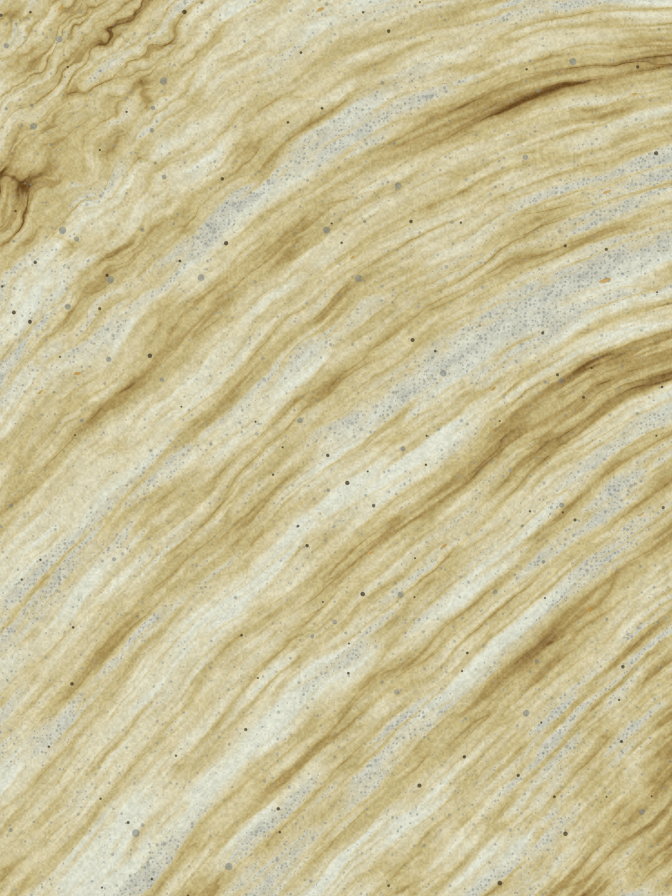
Write a WebGL 2 fragment shader that draws this texture.

```glsl
#version 300 es
precision highp float;
// Weathered cream stone with curving ochre streaks, grey pores and dark specks.

uniform vec2 u_resolution;
out vec4 fragColor;

const vec3 PALE = vec3(0.870, 0.880, 0.805);
const vec3 CREAM = vec3(0.860, 0.832, 0.700);
const vec3 SAND = vec3(0.815, 0.770, 0.605);
const vec3 OCHRE = vec3(0.770, 0.712, 0.505);
const vec3 TAN = vec3(0.680, 0.590, 0.370);
const vec3 BROWN = vec3(0.440, 0.320, 0.160);
const vec3 VEIL_GREY = vec3(0.775, 0.775, 0.710);
const vec3 PORE_GREY = vec3(0.560, 0.575, 0.560);
const vec3 SPECK_DARK = vec3(0.250, 0.220, 0.150);
const vec3 RUST = vec3(0.740, 0.530, 0.200);

const float STAIN_BASE = 0.32;      // overall amount of ochre
const float BAND_CONTRAST = 1.35;
const float VEIN_STRENGTH = 0.46;
const float STREAK_STRENGTH = 0.27;
const float FIBRE_STRENGTH = 0.42;
const float GRAIN_STRENGTH = 0.13;
const vec2 BAND_SCALE = vec2(2.4, 15.0);   // along, across the flow
const vec2 VEIN_SCALE = vec2(2.6, 19.0);
const vec2 STREAK_SCALE = vec2(5.0, 42.0);
const float SEAMS[3] = float[3](0.57, 0.10, -0.03);
const float SEAM_STRENGTH[3] = float[3](0.42, 0.26, 0.30);

// Integer hash giving two values in 0..1
vec2 hash2(vec2 cell, uint seed) {
    uvec2 q = uvec2(ivec2(cell)) * uvec2(1597334673u, 3812015801u);
    uint h = (q.x ^ q.y ^ (seed * 747796405u)) * 277803737u;
    h = (h ^ (h >> 15u)) * 2246822519u;
    h ^= h >> 13u;
    uint k = h * 3266489917u;
    k ^= k >> 16u;
    return vec2(h >> 8u, k >> 8u) / 16777216.0;
}

float noise(vec2 p, uint seed) {
    vec2 i = floor(p), f = fract(p);
    f = f * f * (3.0 - 2.0 * f);
    float low = mix(hash2(i, seed).y, hash2(i + vec2(1, 0), seed).y, f.x);
    float high = mix(hash2(i + vec2(0, 1), seed).y, hash2(i + vec2(1, 1), seed).y, f.x);
    return mix(low, high, f.y);
}

float fbm(vec2 p, uint seed) {
    float sum = 0.0, amp = 0.5333;
    for (uint k = 0u; k < 4u; k++) {
        sum += amp * noise(p, seed + k);
        p = p * 2.03 + 7.3;
        amp *= 0.5;
    }
    return sum;
}

// Thin crest lines where the noise crosses its middle value
float ridge(vec2 p, float sharpness, uint seed) {
    float n = 0.65 * noise(p, seed) + 0.35 * noise(p * 2.1, seed + 1u);
    return pow(1.0 - abs(2.0 * n - 1.0), sharpness);
}

// One round dot per cell, kept inside the cell; radii are fractions of it
float dots(vec2 p, float size, float chance, vec2 radii, uint seed) {
    vec2 cell = floor(p / size);
    vec2 traits = hash2(cell, seed);
    float radius = mix(radii.x, radii.y, traits.y * traits.y);
    vec2 centre = mix(vec2(radius), vec2(1.0 - radius), hash2(cell, seed + 1u));
    float edge = 0.75 / (u_resolution.x * size);
    float d = length(fract(p / size) - centre) - radius;
    return step(traits.x, chance) * (1.0 - smoothstep(-edge, edge, d));
}

vec3 stoneRamp(float t) {
    vec3 c = mix(PALE, CREAM, smoothstep(0.08, 0.36, t));
    c = mix(c, SAND, smoothstep(0.32, 0.56, t));
    c = mix(c, OCHRE, smoothstep(0.52, 0.76, t));
    c = mix(c, TAN, smoothstep(0.76, 1.05, t));
    return mix(c, BROWN, smoothstep(1.05, 1.50, t));
}

void main() {
    vec2 p = gl_FragCoord.xy / u_resolution.x;

    // Regions: crumpled upper left, blotchy lower right
    float rough = 1.0 - smoothstep(0.08, 0.62, length((p - vec2(0.0, 1.3)) * vec2(1.15, 0.75)));
    float blotchy = smoothstep(0.75, 1.15, p.x - 0.8 * p.y + 0.35);

    // Flow coordinates: steep on the left, levelling off to the upper right
    float across = p.y - 1.15 * p.x + (0.08 + 0.26 * p.y * p.y) * p.x * p.x;
    across += 0.05 * (noise(p * 3.0, 1u) - 0.5) + 0.035 * (fbm(p * 9.0, 3u) - 0.5);
    across += 0.10 * rough * (fbm(p * 15.0, 9u) - 0.5);
    vec2 flow = vec2(0.7 * (p.x + p.y), across);

    // Ochre stain: bands, veins, streaks, seams and fine fibres
    float stain = STAIN_BASE + BAND_CONTRAST * (fbm(flow * BAND_SCALE, 20u) - 0.5) + 0.12 * rough;
    float veinPatch = smoothstep(0.25, 0.7, noise(flow * vec2(2.5, 6.0), 30u));
    stain += VEIN_STRENGTH * veinPatch * ridge(flow * VEIN_SCALE, 6.0, 32u);
    stain += STREAK_STRENGTH * ridge(flow * STREAK_SCALE + p.x * 4.0, 5.0, 36u);
    for (int k = 0; k < 3; k++) {
        float d = across - SEAMS[k] - 0.035 * (noise(flow * vec2(5.0, 2.0), 40u) - 0.5);
        float fade = 0.3 + 0.7 * noise(flow * vec2(4.0, 6.0), 43u + uint(k));
        stain += SEAM_STRENGTH[k] * fade * exp(-abs(d) / (d > 0.0 ? 0.008 : 0.028));
    }
    vec2 grainFlow = flow + vec2(0.0, 0.02 * p.x + 0.008 * noise(p * 22.0, 48u));
    float fibre = 0.55 * noise(grainFlow * vec2(8.0, 75.0), 50u) + 0.45 * noise(grainFlow * vec2(16.0, 150.0), 51u);
    stain += FIBRE_STRENGTH * (fibre - 0.5) * (1.0 + 0.4 * blotchy);
    stain += (0.65 * blotchy + 0.45 * rough + 0.22) * (fbm(p * 17.0, 55u) - 0.47);
    stain += rough * 0.60 * ridge(flow * vec2(6.0, 14.0), 11.0, 60u);
    vec3 colour = stoneRamp(stain);

    // Grey veil and clustered pores along the pale bands
    float pale = 1.0 - smoothstep(0.28, 0.60, stain);
    float cluster = smoothstep(0.42, 0.62, fbm(flow * vec2(2.5, 13.0), 70u));
    float mottle = noise(p * 75.0, 75u);
    colour = mix(colour, VEIL_GREY, pale * (0.75 * cluster * (0.5 + mottle) + 0.12));
    float poreChance = 0.07 + 0.75 * pale * cluster;
    float pores = dots(p, 0.0066, poreChance, vec2(0.14, 0.34), 80u);
    pores = max(pores, dots(p + 0.37, 0.0105, 0.5 * poreChance, vec2(0.10, 0.27), 83u));
    colour = mix(colour, PORE_GREY, 0.52 * pores);

    // Scattered larger pores, dark specks and rust flakes
    float largePores = dots(p, 0.036, 0.06 + 0.14 * rough, vec2(0.05, 0.16), 90u);
    colour = mix(colour, PORE_GREY * 0.9, 0.6 * largePores);
    float specks = dots(p + 0.19, 0.045, 0.13, vec2(0.03, 0.075), 94u);
    colour = mix(colour, SPECK_DARK, 0.75 * specks);
    float flakes = dots(flow * vec2(0.6, 1.0), 0.07, 0.05, vec2(0.03, 0.07), 98u);
    colour = mix(colour, RUST, 0.6 * flakes);

    // Fine surface grain and raised fibres
    float grain = 0.4 * noise(p * 160.0, 110u) + 0.6 * noise(p * 370.0, 111u) - 0.5;
    colour += GRAIN_STRENGTH * grain - 0.05 * (fibre - 0.5);
    fragColor = vec4(clamp(colour, 0.0, 1.0), 1.0);
}
```
